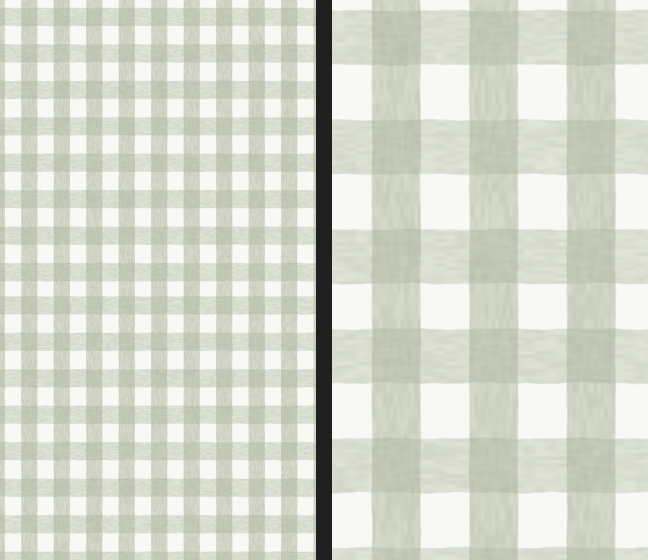
Left, the full canvas; right, a detail of the centre.
A Shadertoy shader for this pattern:

```glsl
// Sage gingham cloth: vertical and horizontal bands woven over an off-white ground.
// Each band is a repeated distance to its centre line, gently bent by layered sines;
// streaked value noise adds threads. Lengths are fractions of the canvas width.

const vec2 PERIOD = vec2(0.1028, 0.1154);        // spacing of the bands
const vec2 FIRST_CENTRE = vec2(0.0927, 0.0535);  // first band, from the top left
const vec2 HALF_WIDTH = vec2(0.0256, 0.0286);
const float SEAM_Y = 0.914;         // cloth join, measured from the top
const float SEAM_SHIFT = 0.0104;    // length lost at the join
const float EDGE_WOBBLE = 0.0011;
const float EDGE_BLUR = 0.0012;
const float THREAD_STRENGTH = 0.055;
const float CLOUD_STRENGTH = 0.014;

const vec3 GROUND = vec3(0.972, 0.976, 0.958);
const vec3 WARP = vec3(0.815, 0.830, 0.770);     // vertical bands
const vec3 WEFT = vec3(0.855, 0.867, 0.817);     // horizontal bands
const vec3 CROSSING = vec3(0.760, 0.778, 0.710);

float hash(vec2 p) {
    vec3 q = fract(vec3(p.xyx) * 0.1031);
    q += dot(q, q.yzx + 33.33);
    return fract((q.x + q.y) * q.z);
}

float valueNoise(vec2 p) {
    vec2 cell = floor(p);
    vec2 f = fract(p);
    f = f * f * (3.0 - 2.0 * f);
    float low = mix(hash(cell), hash(cell + vec2(1.0, 0.0)), f.x);
    float high = mix(hash(cell + vec2(0.0, 1.0)), hash(cell + 1.0), f.x);
    return mix(low, high, f.y);
}

// Slow bends plus a finer ripple, in the range -1 to 1
float wobble(float along, float across) {
    return 0.5 * sin(61.0 * along + 9.0 * across)
         + 0.3 * sin(127.0 * along - 23.0 * across)
         + 0.2 * sin(311.0 * along + 41.0 * across);
}

// Coverage of a repeated band, with soft edges
float band(float x, float period, float centre, float halfWidth, float blur) {
    float d = abs(mod(x - centre + 0.5 * period, period) - 0.5 * period) - halfWidth;
    return 1.0 - smoothstep(-blur, blur, d);
}

void mainImage(out vec4 fragColor, in vec2 fragCoord) {
    vec2 p = vec2(fragCoord.x, iResolution.y - fragCoord.y) / iResolution.x;
    float blur = max(EDGE_BLUR, 0.75 / iResolution.x);

    // Bend the cloth and close up the join
    vec2 cloth = p;
    cloth.x += 0.5 * EDGE_WOBBLE * wobble(p.y, p.x);
    cloth.y += EDGE_WOBBLE * wobble(p.x, p.y) + SEAM_SHIFT * step(SEAM_Y, p.y);

    float warp = band(cloth.x, PERIOD.x, FIRST_CENTRE.x, HALF_WIDTH.x, blur);
    float weft = band(cloth.y, PERIOD.y, FIRST_CENTRE.y, HALF_WIDTH.y, blur);
    vec3 color = mix(mix(GROUND, WARP, warp), mix(WEFT, CROSSING, warp), weft);

    // Threads run along each band; the weft alone shows the most grain
    float warpThread = valueNoise(p * vec2(270.0, 75.0)) - 0.5;
    float weftThread = valueNoise(p * vec2(85.0, 270.0) + 57.0) - 0.5;
    float grain = warpThread * warp * (1.0 - 0.5 * weft)
                + weftThread * weft * (1.0 - 0.5 * warp);
    float cloud = valueNoise(p * 24.0 + 11.0) - 0.5;
    color += THREAD_STRENGTH * grain + CLOUD_STRENGTH * cloud * max(warp, weft);

    fragColor = vec4(clamp(color, 0.0, 1.0), 1.0);
}
```
